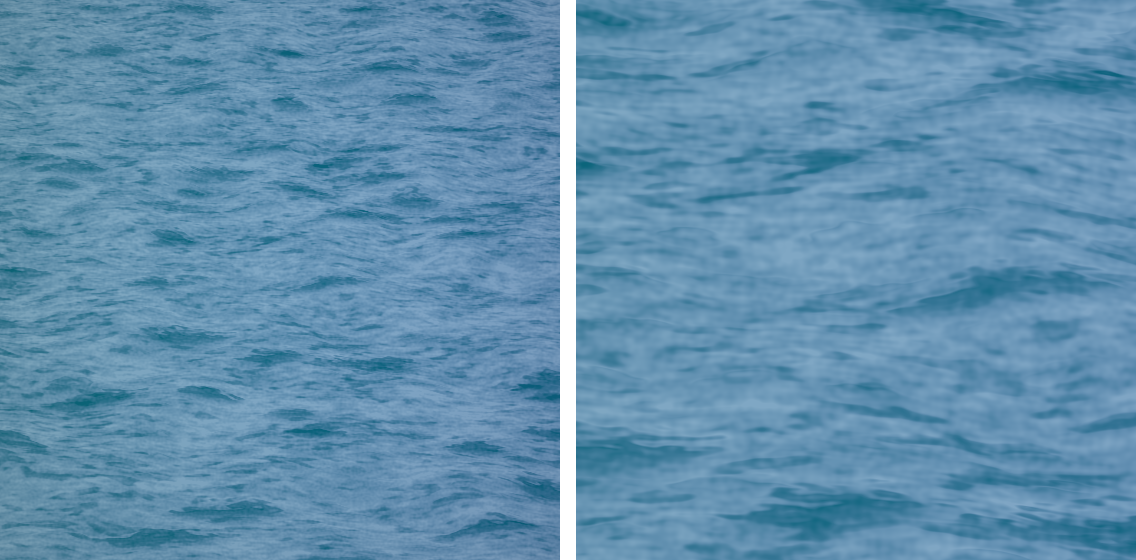
Left, the full canvas; right, a detail of the centre.
Reproduce this texture procedurally as a WebGL 2 fragment shader.

```glsl
#version 300 es
precision highp float;
// Open water seen at a slant: pale blue sky sheen broken by fine ripples,
// with scattered teal wave faces. Ripples are stretched gradient noise;
// wave faces are ragged lenses, one per cell of a jittered grid.

uniform vec2 u_resolution;
out vec4 fragColor;

// Integer hash of a grid cell, giving two values in 0..1
vec2 hash2(vec2 cell, uint seed) {
  uvec2 v = uvec2(ivec2(cell)) + uvec2(seed * 977u, seed * 331u);
  v = v * 1664525u + 1013904223u;
  v.x += v.y * 1664525u;
  v.y += v.x * 1664525u;
  v ^= v >> 16u;
  v.x += v.y * 1664525u;
  v.y += v.x * 1664525u;
  v ^= v >> 16u;
  return vec2(v & 0xffffu) / 65535.0;
}

float cornerSlope(vec2 cell, vec2 offset, uint seed) {
  return dot(hash2(cell, seed) * 2.0 - 1.0, offset);
}

// Gradient noise, roughly -1..1
float noise(vec2 p, uint seed) {
  vec2 i = floor(p), f = p - i;
  vec2 w = f * f * f * (f * (f * 6.0 - 15.0) + 10.0);
  vec2 r = vec2(1.0, 0.0), u = vec2(0.0, 1.0);
  float low = mix(cornerSlope(i, f, seed), cornerSlope(i + r, f - r, seed), w.x);
  float high = mix(cornerSlope(i + u, f - u, seed), cornerSlope(i + 1.0, f - 1.0, seed), w.x);
  return 2.0 * mix(low, high, w.y);
}

// Layers of flat streaks, each finer than the last
float ripples(vec2 p) {
  float sum = 0.0, amp = 0.45;
  vec2 freq = vec2(8.0, 42.0);
  for (uint k = 0u; k < 3u; k++) {
    float tilt = (float(k) - 1.0) * 0.06;
    sum += amp * noise((p + vec2(0.0, tilt * p.x)) * freq, k + 1u);
    freq *= vec2(2.3, 2.0);
    amp *= 1.12;
  }
  return sum;
}

// One wave face: peaked crest above and a soft, streaky foot below
float waveFace(vec2 d, vec2 size, float tilt, float ragged) {
  float u = d.x / size.x;
  float v = d.y / size.y + tilt * u;
  float span = 1.0 - u * u;
  float body = max(span, 0.0);
  float crest = smoothstep(-0.05, 0.45, body * body - v + ragged);
  float foot = smoothstep(-0.2, 1.0, v + 0.9 * body + ragged);
  return crest * foot * smoothstep(0.0, 0.7, span + 0.5 * ragged);
}

// Darkest wave face around p, searched over neighbouring cells
float waveFaces(vec2 p, vec2 cellSize, float ragged, uint seed) {
  vec2 home = floor(p / cellSize);
  float mask = 0.0;
  for (int y = -1; y <= 1; y++) {
    for (int x = -1; x <= 1; x++) {
      vec2 cell = home + vec2(x, y);
      vec2 place = hash2(cell, seed);
      vec2 shape = hash2(cell, seed + 1u);
      vec2 look = hash2(cell, seed + 2u);
      vec2 size = cellSize * mix(vec2(0.32, 0.15), vec2(0.7, 0.32), shape);
      float strength = smoothstep(0.05, 0.65, look.x);
      float face = waveFace(p - (cell + place) * cellSize, size, look.y - 0.5, ragged);
      mask = max(mask, strength * face);
    }
  }
  return mask;
}

// Deep teal through blue to pale sheen
vec3 waterColor(float tone) {
  vec3 deep = vec3(0.04, 0.385, 0.48);
  vec3 shade = vec3(0.2, 0.45, 0.572);
  vec3 blue = vec3(0.37, 0.55, 0.68);
  vec3 sheen = vec3(0.49, 0.642, 0.755);
  vec3 c = mix(deep, shade, smoothstep(0.0, 0.36, tone));
  c = mix(c, blue, clamp((tone - 0.34) / 0.32, 0.0, 1.0));
  return mix(c, sheen, clamp((tone - 0.66) / 0.34, 0.0, 1.0));
}

void main() {
  vec2 uv = gl_FragCoord.xy / u_resolution;

  // Waves shrink with distance toward the top
  vec2 p = vec2((uv.x - 0.5) * (1.0 + 0.8 * uv.y), uv.y + 0.4 * uv.y * uv.y);
  p.y += 0.02 * noise(p * vec2(4.0, 8.0), 20u);

  float streaks = ripples(p);
  float swell = noise(p * vec2(4.0, 15.0), 21u);
  float ragged = streaks + 0.25 * swell;
  float large = waveFaces(p, vec2(0.23, 0.085), 0.85 * ragged, 30u);
  float small = waveFaces(p + 3.7, vec2(0.11, 0.04), ragged, 40u);

  // Short crisp dashes where ripples turn away from the sky
  float dashField = noise(p * vec2(15.0, 72.0), 22u) - 0.5 * streaks - 0.3 * swell;
  float dashes = smoothstep(0.25, 0.65, dashField);

  // Light and dark balance, calmer in the distance
  float tone = 0.79 + 0.32 * streaks + 0.13 * swell - 0.2 * dashes;
  tone -= mix(0.62, 0.42, uv.y) * large + 0.24 * small;
  tone += 0.09 * noise(uv * vec2(170.0, 210.0), 50u);
  vec3 color = waterColor(clamp(tone, 0.0, 1.0));

  // Greener on the left, bluer on the right, dimmer corners
  color += vec3(0.0, 0.012, -0.012) * (1.0 - 2.0 * uv.x);
  vec2 q = uv - 0.5;
  color *= 1.02 - 0.22 * dot(q, q);
  fragColor = vec4(color, 1.0);
}
```
